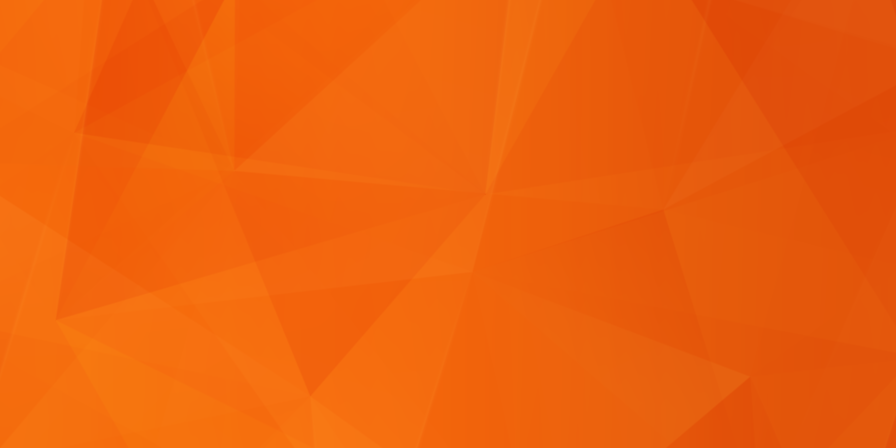
Give the GLSL for this background, as a WebGL 1 fragment shader.

```glsl
precision highp float;
// Orange low-poly backdrop: large translucent triangles share jittered grid hubs,
// each one tinting the base gradient and fading away from its first corner.
// Steep facet sides carry a faint glint, and thin vertical bands add grain.

uniform vec2 u_resolution;

#define HUB_SPACING 0.46
#define HUB_JITTER 0.75
#define TINT_STRENGTH 1.0
#define FAR_FADE 0.15
#define EDGE_SOFTNESS 0.0026
#define GLINT_WIDTH 0.004
#define GLINT_STRENGTH 0.5
#define BAND_STRENGTH 0.005
#define BAND_DENSITY 45.0
#define LEFT_COLOR vec3(0.962, 0.405, 0.045)
#define RIGHT_COLOR vec3(0.893, 0.338, 0.040)
#define SEED 3.0

float hash(vec2 v) {
  return fract(sin(dot(v + SEED, vec2(127.1, 311.7))) * 43758.5453);
}

// Shared corner point belonging to a grid cell
vec2 hub(vec2 cell) {
  vec2 jitter = vec2(hash(cell), hash(cell + 31.7)) - 0.5;
  return (cell + 0.5 + HUB_JITTER * jitter) * HUB_SPACING;
}

float cross2(vec2 a, vec2 b) {
  return a.x * b.y - a.y * b.x;
}

// Signed distance from p to the line through a and b
float lineDistance(vec2 p, vec2 a, vec2 b) {
  return cross2(b - a, p - a) / max(length(b - a), 0.001);
}

// Grid step of a given length and direction, snapped to a whole cell
vec2 cellStep(float angle, float reach) {
  return floor(reach * vec2(cos(angle), sin(angle)) + 0.5);
}

// Positive tones go from golden to pale, negative tones to deep red orange
vec3 tintColor(float tone, float pale) {
  vec3 light = mix(vec3(0.006, 0.050, 0.000), vec3(0.010, 0.040, 0.048), pale);
  vec3 deep = vec3(0.018, 0.052, 0.012);
  return tone * (tone > 0.0 ? light : deep);
}

// Tint that one triangle adds at p
vec3 facet(vec2 p, vec2 cell, float layer, float softness) {
  vec2 key = cell + 17.3 * layer;
  float angle = 6.2832 * hash(key + 5.1);
  float spread = mix(0.6, 1.4, hash(key + 9.4));
  vec2 a = hub(cell);
  vec2 b = hub(cell + cellStep(angle, mix(1.3, 2.5, hash(key + 2.6))));
  vec2 c = hub(cell + cellStep(angle + spread, mix(1.3, 2.5, hash(key + 7.8))));

  // Coverage, skipping slivers with almost no area
  float area = cross2(b - a, c - a);
  float side = area < 0.0 ? -1.0 : 1.0;
  float ab = lineDistance(p, a, b);
  float inside = side * min(ab, min(lineDistance(p, b, c), lineDistance(p, c, a)));
  float cover = smoothstep(-softness, softness, inside) * step(0.02, abs(area));

  // Fade from the first corner towards the opposite side
  vec2 axis = 0.5 * (b + c) - a;
  float along = clamp(dot(p - a, axis) / max(dot(axis, axis), 0.001), 0.0, 1.0);
  float fade = mix(1.0, FAR_FADE, along);
  float tone = 2.0 * hash(key + 13.9) - 1.0;
  tone = sign(tone) * mix(0.3, 1.0, abs(tone));
  vec3 tint = tintColor(tone, hash(key + 21.2)) * cover * fade;

  // Thin glint along a steep first side
  vec2 seam = b - a;
  float t = clamp(dot(p - a, seam) / max(dot(seam, seam), 0.001), 0.0, 1.0);
  float steep = smoothstep(0.90, 0.97, abs(seam.y) / max(length(seam), 0.001));
  float glint = exp(-ab * ab / (GLINT_WIDTH * GLINT_WIDTH)) * 4.0 * t * (1.0 - t);
  return tint + GLINT_STRENGTH * steep * glint * tintColor(1.0, 0.7);
}

// Smooth one-dimensional noise for the vertical bands
float bandNoise(float x) {
  float i = floor(x);
  float f = smoothstep(0.0, 1.0, x - i);
  return mix(hash(vec2(i, 4.0)), hash(vec2(i + 1.0, 4.0)), f) - 0.5;
}

void main() {
  vec2 p = gl_FragCoord.xy / u_resolution.y;
  float across = gl_FragCoord.x / u_resolution.x;
  float softness = max(EDGE_SOFTNESS, 0.6 / u_resolution.y);

  // Base gradient, golden at the lower left and deeper at the right
  vec3 color = mix(LEFT_COLOR, RIGHT_COLOR, smoothstep(0.35, 0.92, across));
  color.g += 0.025 * (1.0 - smoothstep(0.0, 0.9, length(p)));

  // Two facets per hub, including hubs just outside the canvas
  vec3 tint = vec3(0.0);
  for (int row = -1; row < 4; row++) {
    for (int col = -1; col < 6; col++) {
      vec2 cell = vec2(float(col), float(row));
      tint += facet(p, cell, 1.0, softness) + facet(p, cell, 2.0, softness);
    }
  }
  color += TINT_STRENGTH * tint;
  color.g += BAND_STRENGTH * bandNoise(p.x * BAND_DENSITY);

  gl_FragColor = vec4(clamp(color, vec3(0.84, 0.29, 0.02), vec3(0.972, 0.50, 0.11)), 1.0);
}
```
